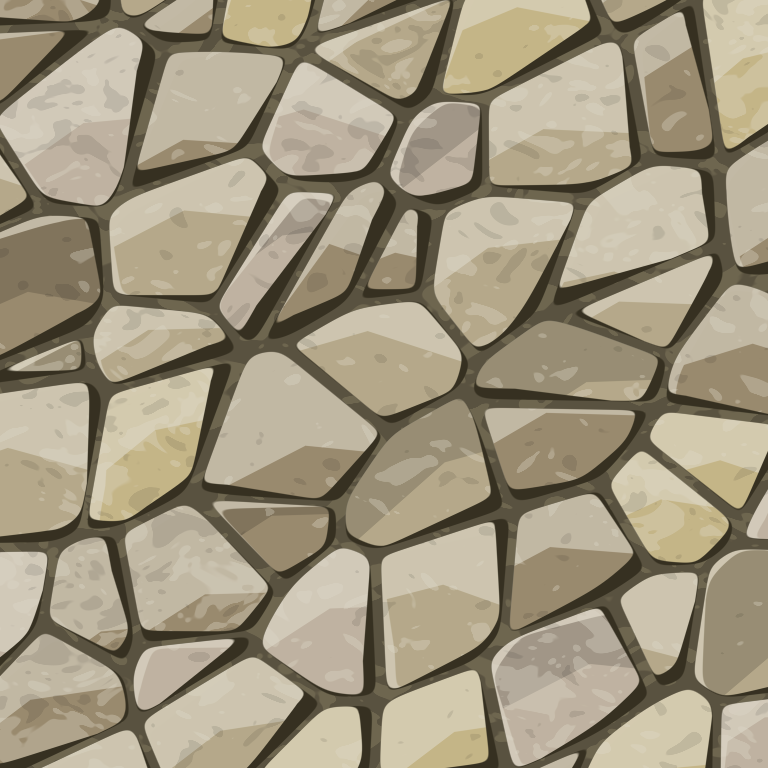
Give the GLSL for this texture, as a Shadertoy shader.

```glsl
// Irregular flagstone wall in flat, poster-like tones: a weighted Voronoi
// diagram gives straight-sided stones with tapered shadow and highlight sides,
// each split into two facets and mottled with thresholded cellular bumps.

const vec3 GROUT = vec3(0.35, 0.32, 0.25);
const vec3 GROUT_LIGHT = vec3(0.43, 0.40, 0.31);
const vec3 SHADOW = vec3(0.21, 0.19, 0.13);
const vec3 TAN = vec3(0.60, 0.54, 0.43);
const vec3 SAND = vec3(0.71, 0.66, 0.54);
const vec3 PALE = vec3(0.75, 0.70, 0.63);
const vec3 STRAW = vec3(0.77, 0.71, 0.53);
const vec3 CREAM = vec3(0.87, 0.85, 0.79);
const vec2 SUN = vec2(-0.6, 0.8);
const vec2 STONES = vec2(6.3, 7.2);   // stones across and up the canvas
const float ROW_TILT = 2.0;
const float CORNER = 28.0;            // higher is sharper

struct Stone {
    vec2 id;
    vec2 local;    // position relative to the seed
    float rim;     // distances inside the outline,
    float face;    // the lit top face,
    float inner;   // and the face without its highlight strip
};

vec2 hash2(vec2 p) {
    vec3 a = fract(p.xyx * vec3(0.1031, 0.1030, 0.0973));
    a += dot(a, a.yzx + 33.33);
    return fract((a.xx + a.yz) * a.zy);
}

// Seed position in xy, size weight in z
vec3 seedOf(vec2 cell) {
    return vec3(cell + 0.5 + 0.9 * (hash2(cell) - 0.5), 0.42 * hash2(cell + 71.0).x);
}

float powerDistance(vec2 p, vec3 seed) {
    vec2 r = p - seed.xy;
    return dot(r, r) - seed.z;
}

Stone findStone(vec2 p) {
    vec2 id = vec2(0.0);
    float nearest = 1e3;
    for (int y = -2; y <= 2; y++)
    for (int x = -2; x <= 2; x++) {
        vec2 cell = floor(p) + vec2(x, y);
        float f = powerDistance(p, seedOf(cell));
        if (f < nearest) { nearest = f; id = cell; }
    }

    // Smooth minimum of the distances to all sides
    vec2 center = seedOf(id).xy;
    vec3 sum = vec3(0.0);
    for (int y = -2; y <= 2; y++)
    for (int x = -2; x <= 2; x++) {
        if (x == 0 && y == 0) continue;
        vec2 cell = id + vec2(x, y);
        vec3 other = seedOf(cell);
        vec2 across = other.xy - center;
        float gap = length(across);
        vec2 normal = across / gap;
        float lit = dot(normal, SUN);
        vec2 rnd = hash2(id * 3.0 + cell * 7.0 + 11.0);
        float along = dot(p - center, vec2(-normal.y, normal.x));
        float taper = clamp(1.0 + 2.2 * along * (rnd.x < 0.5 ? -1.0 : 1.0), 0.1, 2.0);
        float rim = (powerDistance(p, other) - nearest) / (2.0 * gap) - 0.02 - 0.035 * rnd.y;
        float dark = 0.085 * max(-lit, 0.0) * taper;
        float bright = 0.07 * max(lit, 0.0) * taper * step(0.45, hash2(id + 5.0).y);
        sum += exp(-CORNER * vec3(rim, rim - dark, rim - bright));
    }
    vec3 d = -log(sum) / CORNER;
    return Stone(id, p - center, d.x, d.y, d.z);
}

// Cellular noise: signed round bumps around jittered points
float bumps(vec2 p) {
    float sum = 0.0;
    for (int y = -1; y <= 1; y++)
    for (int x = -1; x <= 1; x++) {
        vec2 cell = floor(p) + vec2(x, y);
        vec2 r = p - cell - hash2(cell);
        sum += (2.0 * hash2(cell + 37.0).x - 1.0) * exp(-6.0 * dot(r, r));
    }
    return sum;
}

float mottle(vec2 uv) {
    vec2 p = uv * vec2(27.0, 40.0) + 60.0;
    p += 0.35 * sin(p.yx * 1.7 + 2.0 * sin(p * 0.6));
    float patches = 0.12 * sin(uv.x * 17.0 + 3.0 * sin(uv.y * 9.0));
    return bumps(p) + 0.5 * bumps(p * 2.1 + 19.0) + patches;
}

vec3 stoneBase(float kind) {
    if (kind < 0.34) return TAN;
    if (kind < 0.64) return SAND;
    return kind < 0.85 ? PALE : STRAW;
}

vec3 stoneColor(Stone s, float spots, float px, float spotSoft) {
    vec2 look = hash2(s.id + 131.0);
    vec2 cut = hash2(s.id + 211.0);
    vec3 base = stoneBase(look.x);

    // Bent facet line; the upper part is usually the lighter one
    float line = s.local.y - (cut.x - 0.5) * 0.9 * s.local.x
               + 0.35 * abs(s.local.x - 0.3 * (look.y - 0.5)) - 0.45 * (cut.y - 0.4);
    vec3 upper = look.y < 0.76 ? mix(base, CREAM, 0.58) : base * 0.84;
    vec3 color = mix(base, upper, smoothstep(-px, px, line));
    color = mix(mix(base, CREAM, 0.6), color, smoothstep(-px, px, s.inner));

    // Mottling, dense on some stones and sparse on others
    float level = mix(0.10, 0.68, hash2(s.id + 307.0).x);
    float light = smoothstep(-spotSoft, spotSoft, spots - level);
    float dark = smoothstep(-spotSoft, spotSoft, -spots - level - 0.18);
    color = mix(color, mix(color, CREAM, 0.33), light);
    return mix(color, color * 0.91, dark);
}

void mainImage(out vec4 fragColor, in vec2 fragCoord) {
    vec2 uv = fragCoord / iResolution.y;
    float pixel = 0.7 / iResolution.y;
    float px = pixel * STONES.y;
    float spotSoft = pixel * 45.0;

    vec2 p = uv * STONES + 20.0;
    p.y -= ROW_TILT * uv.x;
    Stone stone = findStone(p);
    float spots = mottle(uv);

    // Grout, then shadowed sides, then top faces
    vec3 color = mix(GROUT, GROUT_LIGHT, smoothstep(-spotSoft, spotSoft, spots - 0.15));
    color = mix(color, SHADOW, smoothstep(-px, px, stone.rim));
    color = mix(color, stoneColor(stone, spots, px, spotSoft), smoothstep(-px, px, stone.face));
    fragColor = vec4(color, 1.0);
}
```
